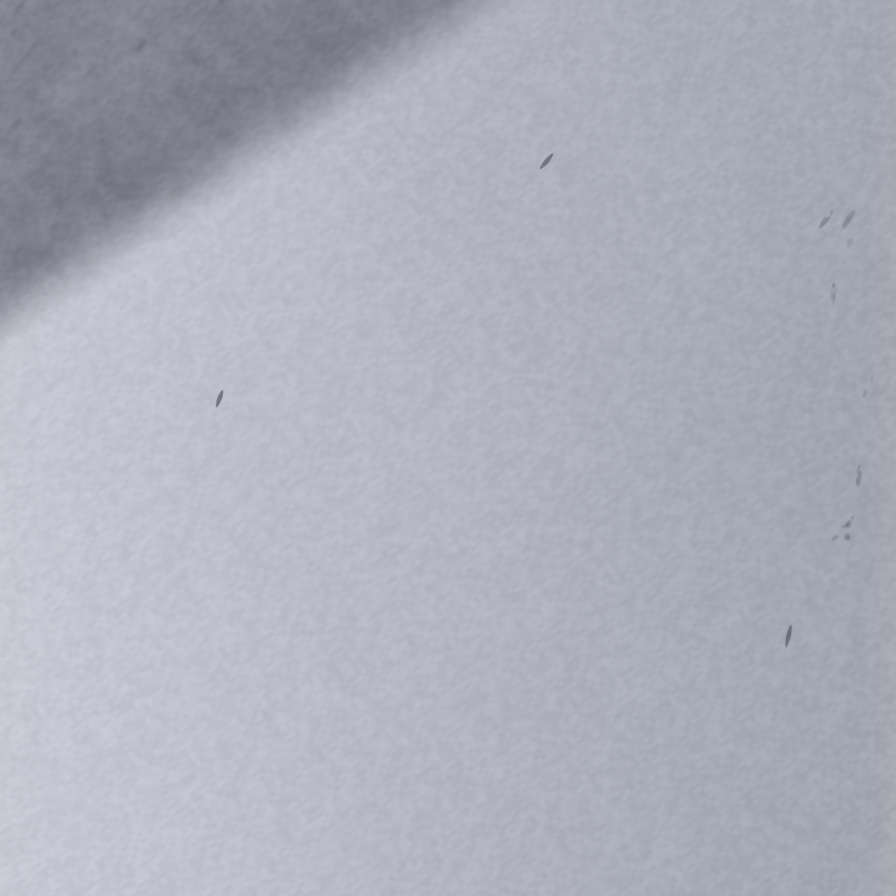
This texture is drawn by a Shadertoy shader. Its source:

```glsl
// A pale lilac-grey painted wall with a soft diagonal shadow in the upper left.
// A sideways light gradient and a blurred half-plane carry the large shapes;
// value noise adds the fine grain, and looped tapered strokes add small scuffs.

const vec3 LIT_LEFT = vec3(0.785, 0.785, 0.836);
const vec3 LIT_RIGHT = vec3(0.622, 0.637, 0.690);
const vec3 SHADOW = vec3(0.505, 0.503, 0.555);
const vec3 WARM_EDGE = vec3(0.665, 0.665, 0.690);
const vec3 SCUFF = vec3(0.36, 0.37, 0.42);

const vec2 SHADOW_POINT = vec2(0.0, 0.645);
const vec2 SHADOW_NORMAL = vec2(-0.556, 0.831);
const float PENUMBRA = 0.042;
const float GRAIN_CELLS = 190.0;
const float GRAIN_STRENGTH = 0.058;
const float MOTTLE_STRENGTH = 0.035;
const int CHIP_COUNT = 3;
const int SCUFF_COUNT = 10;

// Integer hash of a lattice point, in 0..1
float hash(vec2 p) {
    uvec2 q = uvec2(ivec2(p) + 4096);
    uint h = q.x * 1597334677u ^ q.y * 3812015801u;
    h = (h ^ (h >> 15)) * 2246822519u;
    h = (h ^ (h >> 13)) * 3266489917u;
    return float((h ^ (h >> 16)) >> 8) / 16777216.0;
}

float valueNoise(vec2 p) {
    vec2 cell = floor(p);
    vec2 f = fract(p);
    f = f * f * (3.0 - 2.0 * f);
    float low = mix(hash(cell), hash(cell + vec2(1, 0)), f.x);
    float high = mix(hash(cell + vec2(0, 1)), hash(cell + vec2(1, 1)), f.x);
    return mix(low, high, f.y);
}

vec2 rotate(vec2 p, float angle) {
    float c = cos(angle), s = sin(angle);
    return vec2(c * p.x + s * p.y, c * p.y - s * p.x);
}

// Tapered stroke with soft sides, 1 at its core
float stroke(vec2 p, float angle, float halfLength, float halfWidth) {
    p = rotate(p, angle);
    float along = clamp(abs(p.x) / halfLength, 0.0, 1.0);
    float reach = halfWidth * (1.0 - along * along);
    return (1.0 - smoothstep(reach - 0.001, reach + 0.0012, abs(p.y)))
         * (1.0 - smoothstep(0.75, 1.0, along));
}

void mainImage(out vec4 fragColor, in vec2 fragCoord) {
    vec2 uv = fragCoord / iResolution.xy;

    // Lit wall, brightest at the left, with broad uneven patches
    float patches = valueNoise(uv * 4.0 + 7.0) - 0.5;
    vec3 color = mix(LIT_LEFT, LIT_RIGHT, clamp(uv.x + 0.07 * patches, 0.0, 1.0));
    color += 0.012 * smoothstep(0.75, 1.0, uv.x) * uv.y;

    // Faint fold along the right border, warmer towards the bottom
    float fold = smoothstep(0.965, 1.0, uv.x);
    color = mix(color, WARM_EDGE, fold * (0.8 - 0.4 * uv.y));

    // Shadow, a little deeper beside its blurred edge
    float depth = dot(uv - SHADOW_POINT, SHADOW_NORMAL);
    float shade = smoothstep(-PENUMBRA, PENUMBRA, depth);
    vec3 shadowColor = SHADOW + 0.035 * (smoothstep(0.03, 0.22, depth) - 0.5);
    float mottle = valueNoise(uv * 28.0) + valueNoise(uv * 60.0 + 31.0) - 1.0;
    shadowColor += MOTTLE_STRENGTH * mottle;
    float fleck = smoothstep(0.78, 0.95, valueNoise(rotate(uv, 0.9) * vec2(38.0, 75.0)));
    shadowColor -= 0.045 * fleck * smoothstep(0.08, 0.2, depth);
    color = mix(color, shadowColor, shade);

    // Isolated dark chips, spread by a fixed step
    for (int i = 0; i < CHIP_COUNT; i++) {
        float n = float(i);
        vec2 center = fract(vec2(0.61, 0.82) + n * vec2(0.635, 0.735));
        float angle = 0.85 + 0.5 * hash(vec2(n, 3));
        float halfLength = 0.009 + 0.006 * hash(vec2(n, 5));
        color = mix(color, SCUFF, 0.75 * stroke(uv - center, angle, halfLength, 0.0024));
    }

    // Faint broken scuffs gathered near the right border
    float wear = smoothstep(0.25, 0.7, valueNoise(uv * 130.0));
    for (int i = 0; i < SCUFF_COUNT; i++) {
        float n = float(i);
        vec2 center = vec2(0.985 - 0.08 * hash(vec2(n, 11)), 0.4 + 0.37 * hash(vec2(n, 13)));
        float angle = 0.8 + 0.8 * hash(vec2(n, 17));
        float halfLength = 0.006 + 0.012 * hash(vec2(n, 19));
        float strength = wear * mix(0.12, 0.5, hash(vec2(n, 23)));
        color = mix(color, SCUFF, strength * stroke(uv - center, angle, halfLength, 0.003));
    }

    // Fine slanted grain over everything
    vec2 grainUv = rotate(uv, 0.6) * GRAIN_CELLS;
    float grain = 0.65 * valueNoise(grainUv * vec2(0.85, 1.2))
                + 0.35 * valueNoise(grainUv * 0.47 + 57.0) - 0.5;
    color += GRAIN_STRENGTH * grain;

    fragColor = vec4(color, 1.0);
}
```
